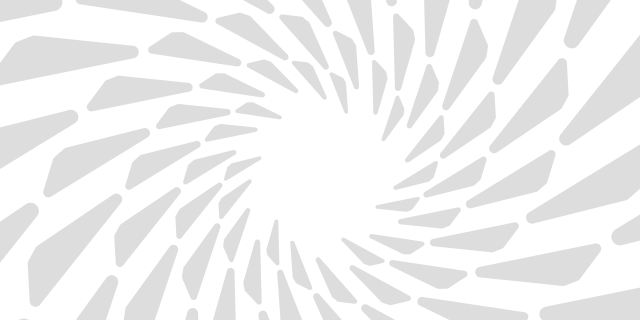
A Shadertoy shader for this background:

```glsl
// A swirl of rounded grey wedges growing outward from an empty centre.
// The wedges sit on a log-spiral lattice: each column of equal angle repeats
// one rounded quadrilateral, scaled geometrically and offset in phase.

#define COLUMNS 18.0
#define PHASE_STEP 7.0                  // lattice shift per column, in 1/COLUMNS
#define CENTER vec2(0.5026, 0.4635)     // fraction of the canvas
#define START_ANGLE 2.906               // tip angle of column zero
#define INNER_RADIUS 0.1927             // smallest tip radius, canvas heights
#define CORNER_RADIUS 0.029             // relative to the tip radius
#define PAPER vec3(1.0)
#define INK vec3(0.865, 0.868, 0.872)

const float STEP = 6.28318531 / COLUMNS;

// Signed distance to a wedge whose tip lies near (1, 0).
float wedgeDistance(vec2 p) {
    vec2 corners[4] = vec2[4](vec2(1.029, 0.0215), vec2(1.432, 0.232),
                              vec2(1.474, 0.292), vec2(1.485, 0.477));
    float nearest = 1e9;
    float side = -1e9;
    for (int i = 0; i < 4; i++) {
        vec2 a = corners[i];
        vec2 edge = corners[(i + 1) % 4] - a;
        vec2 toPoint = p - a;
        vec2 gap = toPoint - edge * clamp(dot(toPoint, edge) / dot(edge, edge), 0.0, 1.0);
        nearest = min(nearest, dot(gap, gap));
        side = max(side, toPoint.x * edge.y - toPoint.y * edge.x);
    }
    return sqrt(nearest) * sign(side) - CORNER_RADIUS;
}

// Distance to the nearest wedge among the neighbouring lattice cells.
float swirlDistance(vec2 p) {
    float column = floor((atan(p.y, p.x) - START_ANGLE) / STEP);
    float level = log(max(length(p), 1e-4) / INNER_RADIUS) / STEP;
    float nearest = 1e9;
    for (int i = -1; i <= 1; i++) {
        float j = column + float(i);
        float phase = mod(PHASE_STEP * j, COLUMNS) / COLUMNS;
        float angle = START_ANGLE + j * STEP;
        float c = cos(angle), s = sin(angle);
        vec2 local = vec2(c * p.x + s * p.y, c * p.y - s * p.x);
        for (int k = -1; k <= 1; k++) {
            float ring = floor(level - phase) + float(k);
            if (ring < 0.0) continue;   // keeps the centre empty
            float size = INNER_RADIUS * exp(STEP * (ring + phase));
            nearest = min(nearest, wedgeDistance(local / size) * size);
        }
    }
    return nearest;
}

void mainImage(out vec4 fragColor, in vec2 fragCoord) {
    vec2 p = (fragCoord - CENTER * iResolution.xy) / iResolution.y;
    float coverage = clamp(0.5 - swirlDistance(p) * iResolution.y, 0.0, 1.0);
    fragColor = vec4(mix(PAPER, INK, coverage), 1.0);
}
```
